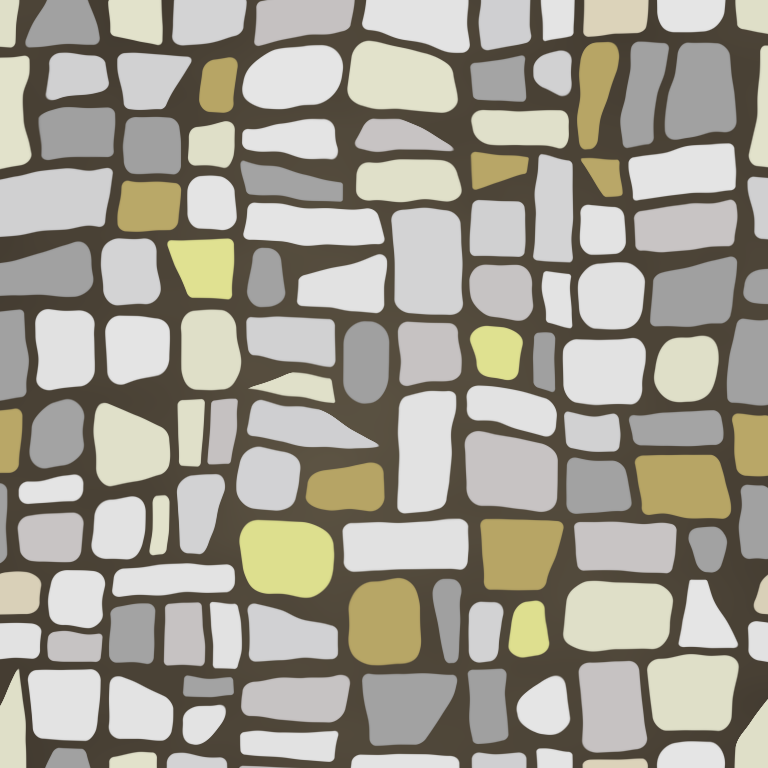
Reproduce this texture procedurally as a WebGL 1 fragment shader.

```glsl
precision highp float;
// A rubble wall of flat, pale stones set in dark brown mortar.
// The plane is split again and again into uneven rectangles; each one holds
// a rounded, tapered stone with a slightly wavy outline.

uniform vec2 u_resolution;

const vec3 MORTAR_DARK = vec3(0.255, 0.225, 0.185);
const vec3 MORTAR_LIGHT = vec3(0.365, 0.33, 0.265);
const vec3 WHITE = vec3(0.89);
const vec3 PALE = vec3(0.82, 0.82, 0.825);
const vec3 LILAC = vec3(0.78, 0.765, 0.765);
const vec3 GREY = vec3(0.635, 0.635, 0.635);
const vec3 CREAM = vec3(0.88, 0.88, 0.79);
const vec3 TAN = vec3(0.855, 0.82, 0.725);
const vec3 OCHRE = vec3(0.72, 0.65, 0.40);
const vec3 YELLOW = vec3(0.875, 0.88, 0.565);

float hash(float n) {
  return fract(sin(n * 12.9898 + 4.1) * 4375.8545);
}

float hash2(vec2 p) {
  return fract(sin(dot(p, vec2(127.1, 311.7))) * 4375.8545);
}

float noise(vec2 p) {
  vec2 i = floor(p);
  vec2 f = fract(p);
  f = f * f * (3.0 - 2.0 * f);
  return mix(mix(hash2(i), hash2(i + vec2(1.0, 0.0)), f.x),
             mix(hash2(i + vec2(0.0, 1.0)), hash2(i + 1.0), f.x), f.y);
}

vec2 wobble(vec2 p, float frequency) {
  return vec2(noise(p * frequency), noise(p * frequency + 37.3)) - 0.5;
}

// Finds the rectangle around p and returns its id, lower corner and size.
float findCell(vec2 p, out vec2 corner, out vec2 size) {
  float id = 1.0;
  corner = vec2(0.0);
  size = vec2(1.0);
  for (int level = 0; level < 8; level++) {
    if (size.x * size.y < mix(0.007, 0.019, hash(id + 0.37))) break;
    float splitX = step(size.y, size.x * mix(0.6, 1.15, hash(id + 0.61)));
    vec2 axis = vec2(splitX, 1.0 - splitX);
    float cut = mix(0.35, 0.65, hash(id + 0.83));
    float side = step(cut, dot((p - corner) / size, axis));
    corner += axis * size * cut * side;
    size *= mix(vec2(1.0), vec2(mix(cut, 1.0 - cut, side)), axis);
    id = id * 2.0 + side;
  }
  return id;
}

float roundedBox(vec2 p, vec2 halfSize, float radius) {
  vec2 d = abs(p) - halfSize + radius;
  return length(max(d, 0.0)) + min(max(d.x, d.y), 0.0) - radius;
}

// Signed distance to a stone that narrows and leans towards one end.
float stoneDistance(vec2 p, vec2 cellSize, float id) {
  vec2 fullHalf = cellSize * 0.5 - mix(0.0042, 0.0066, hash(id + 0.11));
  float strong = step(0.7, hash(id + 0.23)) * mix(0.2, 0.6, hash(id + 0.29));
  float alongX = step(0.6, hash(id + 0.31));
  vec2 taper = 0.09 * vec2(hash(id + 0.41), hash(id + 0.43))
             + strong * vec2(1.0 - alongX, alongX);
  vec2 end = sign(vec2(hash(id + 0.47), hash(id + 0.53)) - 0.5);
  vec2 lean = vec2(hash(id + 0.57), hash(id + 0.59)) * 2.0 - 1.0;
  vec2 along = clamp(0.5 + 0.5 * end * p.yx / fullHalf.yx, 0.0, 1.0);
  vec2 halfSize = fullHalf * (1.0 - taper * along);
  float roundness = hash(id + 0.67);
  float radius = mix(0.22, 0.92, roundness * roundness)
               * min(halfSize.x, halfSize.y);
  return roundedBox(p + lean * (fullHalf - halfSize), halfSize, radius);
}

// Golden ratio steps keep the colour shares even.
vec3 stoneColour(float id) {
  float pick = fract(id * 0.618034 + 0.21);
  vec3 colour = WHITE;
  if (pick > 0.30) colour = PALE;
  if (pick > 0.44) colour = LILAC;
  if (pick > 0.54) colour = GREY;
  if (pick > 0.74) colour = CREAM;
  if (pick > 0.87) colour = TAN;
  if (pick > 0.90) colour = OCHRE;
  if (pick > 0.957) colour = YELLOW;
  return colour + 0.016 * (hash(id + 0.71) - 0.5);
}

vec3 mortarColour(vec2 p) {
  float glow = 1.0 - smoothstep(0.05, 0.65, length(p - vec2(0.5, 0.48)));
  float blotches = noise(p * 5.0) * 0.6 + noise(p * vec2(16.0, 23.0)) * 0.25;
  return mix(MORTAR_DARK, MORTAR_LIGHT, 0.5 * glow + 0.6 * blotches);
}

void main() {
  float scale = min(u_resolution.x, u_resolution.y);
  vec2 p = gl_FragCoord.xy / scale;
  float pixel = 1.0 / scale;

  // Bend the courses gently, then ripple the outlines.
  vec2 bent = p + 0.034 * wobble(p, 6.0) + 0.006 * wobble(p, 32.0);
  vec2 wall = fract(bent + vec2(0.045, 0.06));
  vec2 corner;
  vec2 size;
  float id = findCell(wall, corner, size);
  float d = stoneDistance(wall - corner - 0.5 * size, size, id);

  // Flat stone face with a faint darker rim.
  vec3 face = stoneColour(id) * (1.0 - 0.05 * smoothstep(-0.003, 0.0, d));
  float coverage = 1.0 - smoothstep(-0.8 * pixel, 0.8 * pixel, d);
  gl_FragColor = vec4(mix(mortarColour(p), face, coverage), 1.0);
}
```
